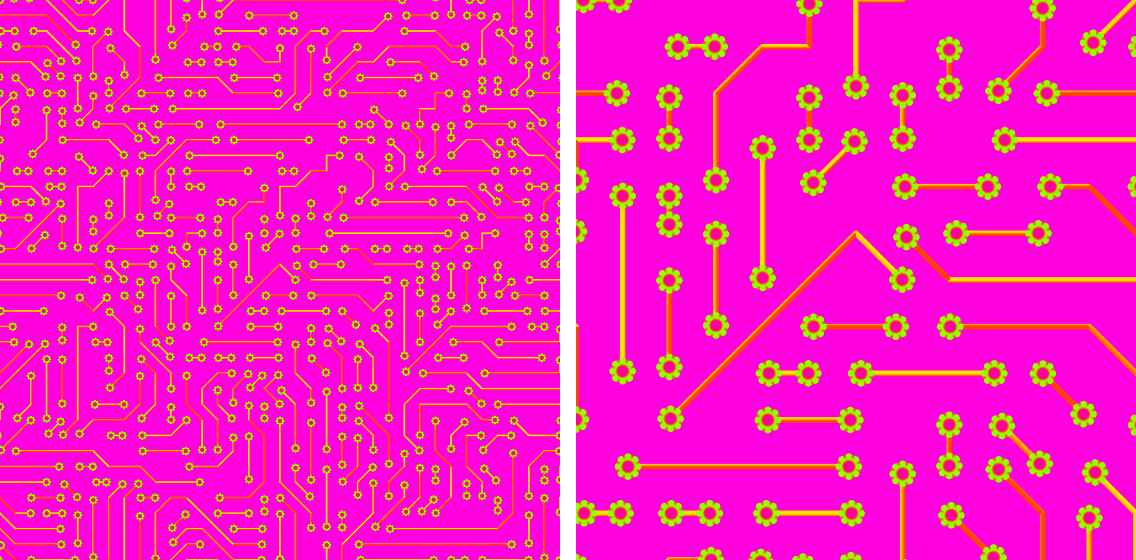
Left, the full canvas; right, a detail of the centre.
Write a WebGL 1 fragment shader that draws this pattern.

```glsl
precision highp float;
// Circuit board: traces with 45 degree bends, ending in ring-shaped pads.
// Each node of a grid heads towards a neighbour, chosen by layered sines;
// links that merge, cross or fold back are dropped, which leaves simple paths.
uniform vec2 u_resolution;

const float GRID = 36.0;
const vec3 MAGENTA = vec3(1.0, 0.0, 0.87);
const vec3 PINK = vec3(1.0, 0.0, 0.62);
const vec3 ORANGE = vec3(1.0, 0.26, 0.02);
const vec3 YELLOW = vec3(0.97, 0.89, 0.0);
const vec3 GREEN = vec3(0.58, 1.0, 0.0);

float hash(vec2 n) {
  vec3 q = fract(n.xyx * vec3(0.1031, 0.1030, 0.0973));
  q += dot(q, q.yzx + 33.33);
  return fract((q.x + q.y) * q.z);
}

// Grid step for 0..4: SE, E, NE, N, NW
vec2 compass(float k) {
  float angle = (k - 1.0) * 0.7854;
  return floor(vec2(cos(angle), sin(angle)) * 1.4 + 0.5);
}

// Wanted step of a node, zero where a trace is cut
vec2 heading(vec2 node) {
  if (hash(node + 71.0) < 0.13) return vec2(0.0);
  float phase = 0.4 * sin(node.x * 0.17 + 1.6 * sin(node.y * 0.14))
              + 0.25 * sin(node.y * 0.27 - node.x * 0.12 + 2.0)
              + 0.3 * hash(floor(node / vec2(6.0, 5.0)) + 13.0);
  float t = abs(fract(phase) * 2.0 - 1.0);
  return compass(step(0.1, t) + step(0.48, t) + step(0.6, t) + step(0.92, t));
}

// Step actually taken from a node, zero if the link is dropped
vec2 departure(vec2 node) {
  vec2 dir = heading(node);
  if (dir == vec2(0.0)) return dir;
  vec2 target = node + dir;
  if (dot(dir, heading(target)) < -0.5) return vec2(0.0);
  // Rising diagonals give way to falling ones
  if (dir.x * dir.y > 0.5
      && (heading(node + vec2(0.0, 1.0)) == vec2(1.0, -1.0)
       || heading(node + vec2(1.0, 0.0)) == vec2(-1.0, 1.0))) return vec2(0.0);
  // Only one of several rivals may enter the target
  for (int k = 0; k < 5; k++) {
    vec2 other = compass(float(k));
    vec2 rival = target - other;
    if (other != dir && heading(rival) == other && hash(rival) > hash(node)) return vec2(0.0);
  }
  return dir;
}

// Step by which a trace enters a node, zero if none does
vec2 arrival(vec2 node) {
  for (int k = 0; k < 5; k++) {
    vec2 dir = compass(float(k));
    if (heading(node - dir) == dir && departure(node - dir) == dir) return dir;
  }
  return vec2(0.0);
}

void main() {
  vec2 p = gl_FragCoord.xy / u_resolution.y * GRID;
  float soft = 0.6 * GRID / u_resolution.y;
  vec2 traceOffset = vec2(9.0), padOffset = vec2(9.0);
  float tint = 0.0;

  // Nearest trace and pad among the four corners of the grid cell
  for (int i = 0; i < 4; i++) {
    float row = floor(float(i) * 0.5);
    vec2 node = floor(p) + vec2(float(i) - 2.0 * row, row);
    vec2 leave = departure(node), enter = arrival(node);
    bool leaves = leave != vec2(0.0), enters = enter != vec2(0.0);
    if (!leaves && !enters) continue;
    vec2 q = p - node;
    for (int j = 0; j < 2; j++) {
      vec2 arm = j == 0 ? leave : -enter;
      vec2 offset = q - arm * clamp(dot(q, arm) / max(dot(arm, arm), 1.0), 0.0, 1.0);
      if (length(offset) < length(traceOffset)) {
        traceOffset = offset;
        tint = cos(2.4 * (arm.x * node.y - arm.y * node.x));
      }
    }
    // A pad sits on each end, shifted a little along its trace
    if (leaves != enters) {
      vec2 offset = q - normalize(leave - enter) * 0.2 * hash(node + 5.0);
      if (length(offset) < length(padOffset)) padOffset = offset;
    }
  }

  // Traces: yellow upper left side, orange lower right side
  float side = dot(traceOffset, vec2(-0.5, 0.85)) + 0.035 * tint;
  vec3 trace = mix(ORANGE, YELLOW, smoothstep(-0.03, 0.03, side));
  float onTrace = 1.0 - smoothstep(-soft, soft, length(traceOffset) - 0.06);
  vec3 color = mix(MAGENTA, trace, onTrace);

  // Pads: notched green rings with orange specks and a pink hole
  float radius = length(padOffset);
  float notch = cos(8.0 * atan(padOffset.y, padOffset.x + 0.0001));
  float speck = smoothstep(0.2, 0.9, -notch) * smoothstep(0.15, 0.24, radius);
  float rim = 1.0 - smoothstep(0.11, 0.17, radius);
  vec3 ring = mix(GREEN, ORANGE, max(0.75 * speck, rim));
  vec3 pad = mix(PINK, ring, smoothstep(-soft, soft, radius - 0.115));
  float onPad = 1.0 - smoothstep(-soft, soft, radius - 0.27 - 0.015 * notch);
  gl_FragColor = vec4(mix(color, pad, onPad), 1.0);
}
```
